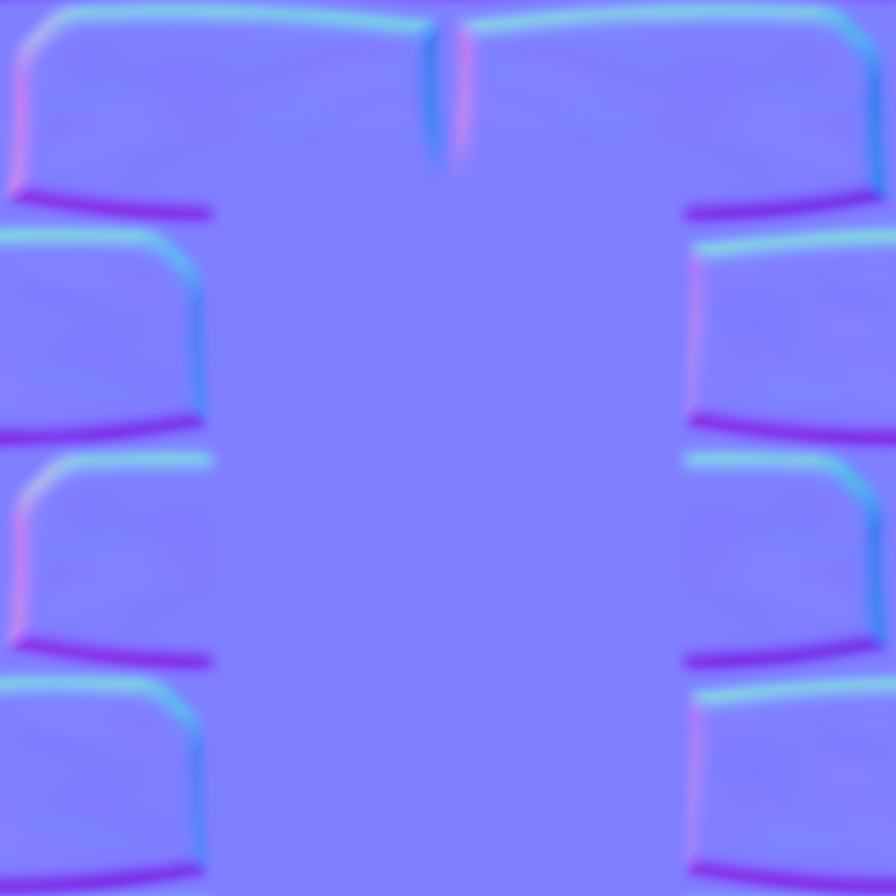
Reproduce this texture map procedurally as a three.js fragment shader.

```glsl
// Tangent-space normal map of worn bricks framing a flat doorway panel.
// Each brick is a distance field with bowed edges and one chipped corner;
// its gradient, weighted by a soft band along the rim, gives the slope.
varying vec2 vUv;

float hash(vec2 p) {
  return fract(sin(dot(p, vec2(127.1, 311.7))) * 43758.5);
}

float noise(vec2 p) {
  vec2 i = floor(p), f = fract(p);
  f = f * f * (3.0 - 2.0 * f);
  return mix(mix(hash(i), hash(i + vec2(1.0, 0.0)), f.x),
             mix(hash(i + vec2(0.0, 1.0)), hash(i + vec2(1.0, 1.0)), f.x), f.y);
}

float smoothMax(float a, float b, float k) {
  float h = max(k - abs(a - b), 0.0) / k;
  return max(a, b) + h * h * k * 0.25;
}

// Signed distance to a brick in its 0.5 x 0.25 cell, y pointing down
float brickDistance(vec2 q, float inset) {
  float top = 0.0115 + 0.22 * pow(q.x - 0.3125, 2.0) - q.y;
  float bottom = q.y - 0.24 + 0.42 * pow(q.x - 0.25, 2.0);
  float left = 0.0155 + inset - q.x + 0.004 * sin(q.y * 22.0);
  float right = q.x - 0.483 + inset + 0.006 * sin(q.y * 14.0);
  float chip = (q.x - q.y - 0.416 + inset) * 0.707;
  float d = smoothMax(smoothMax(top, chip, 0.016), right, 0.02);
  return smoothMax(smoothMax(d, left, 0.016), bottom, 0.012);
}

// Slope of the brick that sits in the given row
vec2 brickSlope(vec2 p, float row) {
  float odd = mod(row, 2.0);
  vec2 q = vec2(fract((p.x + odd * 0.25) * 2.0) * 0.5, p.y - row * 0.25);
  float flip = (odd < 0.5 && p.x < 0.5) ? -1.0 : 1.0;
  if (flip < 0.0) q.x = 0.5 - q.x;

  float inset = odd * 0.006;
  vec2 e = vec2(0.001, 0.0);
  float d = brickDistance(q, inset);
  vec2 grad = vec2(brickDistance(q + e.xy, inset) - brickDistance(q - e.xy, inset),
                   brickDistance(q + e.yx, inset) - brickDistance(q - e.yx, inset)) / (2.0 * e.x);
  grad.x *= flip;

  // Rim band: crisp outside, softer toward the face
  float width = d > 0.0 ? 0.0105 : 0.0135;
  float rim = exp(-d * d / (width * width));
  float wear = 0.88 + 0.24 * noise(q * vec2(16.0, 24.0) + row * 5.0);
  vec2 strength = vec2(mix(0.46, 0.3, odd), 0.55);
  vec2 slope = -grad * strength * rim * wear;

  // Faint slanted relief on the face
  vec2 s = vec2(q.x * 11.0 + q.y * 8.0, q.y * 34.0 - q.x * 9.0) + odd * 17.0;
  float face = smoothstep(-0.012, -0.04, d);
  slope += face * 0.07 * (vec2(noise(s), noise(s + 31.0)) - 0.5);
  return slope;
}

void main() {
  vec2 p = vec2(vUv.x, 1.0 - vUv.y);

  // Neighbouring rows overlap softly in the mortar
  float row = floor(p.y * 4.0);
  vec2 slope = vec2(0.0);
  for (int j = -1; j <= 1; j++) {
    slope += brickSlope(p, row + float(j));
  }

  // Flat panel below the lintel
  float across = smoothstep(0.222, 0.252, p.x) * smoothstep(0.778, 0.75, p.x);
  float below = smoothstep(0.13, 0.212, p.y);
  slope *= 1.0 - across * below;

  vec3 normal = vec3(slope, sqrt(max(1.0 - dot(slope, slope), 0.0)));
  gl_FragColor = vec4(normal * 0.5 + 0.5, 1.0);
}
```
